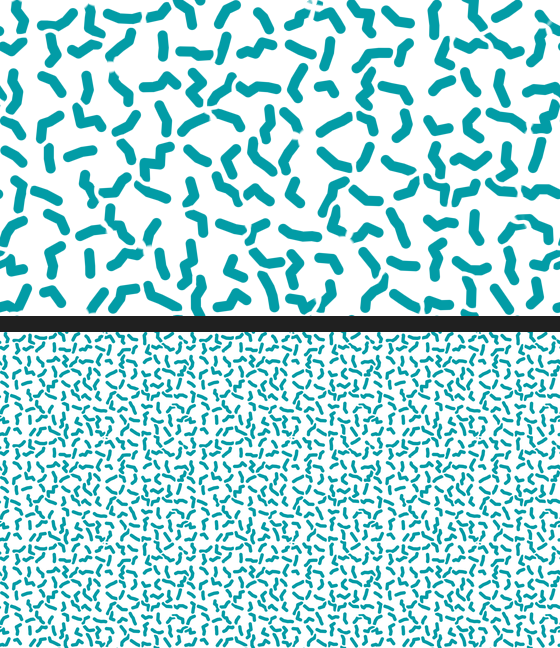
Top: one tile. Bottom: repeated 3 by 3.
A WebGL 2 fragment shader for this pattern:

```glsl
#version 300 es
precision highp float;
// Seamless scatter of short, round-ended teal zigzag strokes on white.

#define ROWS 9.0            // odd number of stroke rows
#define RADIUS 0.143        // half stroke width; lengths are in grid cells
#define MIN_LENGTH 0.58
#define MAX_LENGTH 1.08
#define WOBBLE 0.19         // sideways shift of the joints
#define BEND 0.7            // overall curvature
#define JITTER 0.36         // spread of the stroke centres
#define TILT 0.7            // random spread of the direction, radians
#define SWIRL 2.2           // slow drift of the direction, radians
#define GAP 0.11            // least white space between strokes
#define STROKE_COLOR vec3(0.006, 0.61, 0.65)
#define PAPER_COLOR vec3(1.0)

uniform vec2 u_resolution;
out vec4 outColor;

const float PI = 3.14159;
const vec2 SWIRL_PERIOD = vec2(5.0, 3.0);

// Three random values in 0..1 for a wrapped cell
vec3 hash(vec2 cell, float salt) {
    uvec3 v = uvec3(cell.x, cell.y, salt) * 1664525u + 1013904223u;
    for (int i = 0; i < 2; i++) {
        v.x += v.y * v.z;
        v.y += v.z * v.x;
        v.z += v.x * v.y;
        v ^= v >> 16u;
    }
    return vec3(v & 0xffffu) / 65535.0;
}

float cornerSlope(vec2 corner, vec2 offset) {
    float angle = 2.0 * PI * hash(mod(corner, SWIRL_PERIOD), 20.0).x;
    return dot(vec2(cos(angle), sin(angle)), offset);
}

// Gradient noise that wraps at SWIRL_PERIOD
float gradientNoise(vec2 p) {
    vec2 i = floor(p), f = fract(p), e = vec2(1.0, 0.0);
    vec2 w = f * f * f * (f * (f * 6.0 - 15.0) + 10.0);
    float low = mix(cornerSlope(i, f), cornerSlope(i + e, f - e), w.x);
    float high = mix(cornerSlope(i + e.yx, f - e.yx), cornerSlope(i + 1.0, f - 1.0), w.x);
    return mix(low, high, w.y);
}

float segmentDistance(vec2 p, vec2 a, vec2 b) {
    vec2 pa = p - a, ba = b - a;
    return length(pa - ba * clamp(dot(pa, ba) / dot(ba, ba), 0.0, 1.0));
}

// Neighbours lie roughly crosswise; the row turn adds up to whole half turns
float strokeAngle(vec2 cell, vec2 grid, float random) {
    float weave = PI * (0.5 * cell.x + cell.y * (ROWS + 1.0) / (2.0 * ROWS));
    float drift = SWIRL * gradientNoise((cell + 0.5) / grid * SWIRL_PERIOD);
    return weave + drift + TILT * (random - 0.5);
}

// Distance to the zigzag of one cell, p measured from the cell centre
float strokeDistance(vec2 p, vec2 cell, vec2 grid) {
    vec3 place = hash(cell, 0.0), form = hash(cell, 1.0);
    float angle = strokeAngle(cell, grid, place.z);
    float c = cos(angle), s = sin(angle);
    p = mat2(c, -s, s, c) * (p - JITTER * (place.xy - 0.5));

    int segments = 2 + int(form.x * 2.99);
    float size = mix(MIN_LENGTH, MAX_LENGTH, (float(segments - 2) + form.y) / 3.0);
    float nearest = 1e3;
    vec2 previous = vec2(0.0);
    for (int i = 0; i <= segments; i++) {
        float t = float(i) / float(segments) - 0.5;
        vec2 shift = hash(cell, 2.0 + float(i)).xy - 0.5;
        vec2 joint = vec2(size * t + 0.16 * shift.x, 2.0 * WOBBLE * shift.y);
        joint.y += BEND * (form.z - 0.5) * (t * t - 0.1);
        if (i > 0) nearest = min(nearest, segmentDistance(p, previous, joint));
        previous = joint;
    }
    return nearest - RADIUS;
}

void main() {
    // Even column count keeps the weave seamless
    float aspect = u_resolution.x / u_resolution.y;
    vec2 grid = vec2(2.0 * max(1.0, round(0.5 * ROWS * aspect)), ROWS);
    vec2 p = gl_FragCoord.xy / u_resolution * grid;
    vec2 home = floor(p);

    // The two closest strokes
    float first = 1e3, second = 1e3;
    for (int y = -1; y <= 1; y++) {
        for (int x = -1; x <= 1; x++) {
            vec2 cell = home + vec2(x, y);
            float d = strokeDistance(p - cell - 0.5, mod(cell, grid), grid);
            second = min(second, max(first, d));
            first = min(first, d);
        }
    }

    // Trim strokes that come too close, then smooth the edge over one pixel
    float shape = max(first, 0.5 * (GAP - second + first));
    float pixel = ROWS / u_resolution.y;
    float ink = 1.0 - smoothstep(-0.75 * pixel, 0.75 * pixel, shape);
    outColor = vec4(mix(PAPER_COLOR, STROKE_COLOR, ink), 1.0);
}
```
